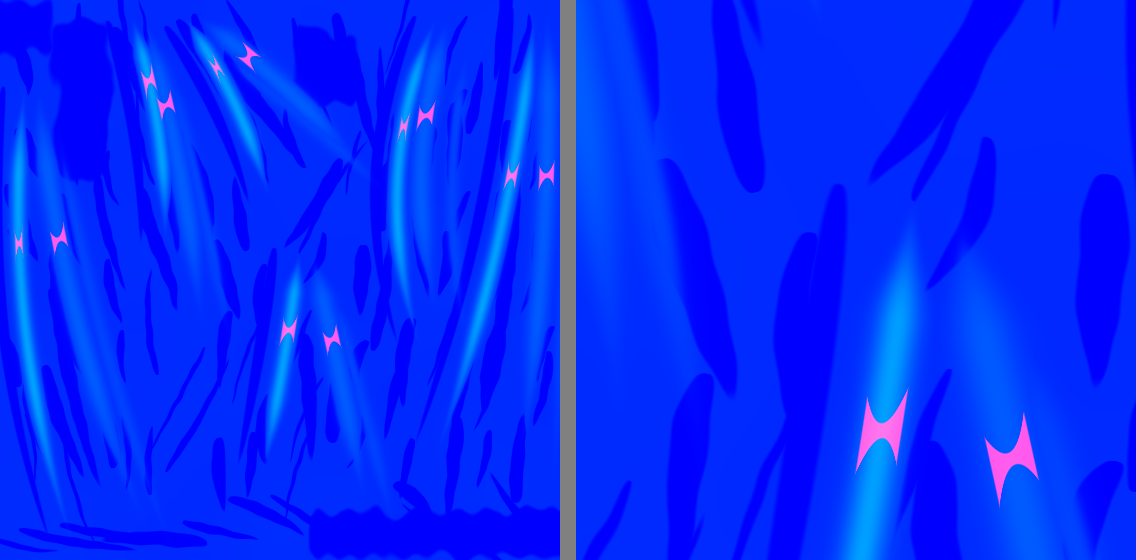
Left, the full canvas; right, a detail of the centre.
Give the GLSL for this texture, as a Shadertoy shader.

```glsl
// Glowing curved blades with pink knots over dark brush strokes on electric blue.

const vec3 DEEP_BLUE = vec3(0.0, 0.0, 1.0);
const vec3 BASE_BLUE = vec3(0.0, 0.165, 1.0);
const vec3 PINK = vec3(1.0, 0.3, 0.93);
const float PI = 3.14159;
const int CLUMPS = 6;

// Clump root (xy) and sideways bend (z); tips of the bright and the soft strand.
const vec3 ROOTS[CLUMPS] = vec3[](
    vec3(0.045, 0.85, -0.045), vec3(0.235, 0.97, 0.017), vec3(0.33, 0.97, 0.015),
    vec3(0.78, 0.97, -0.055), vec3(0.955, 0.98, 0.025), vec3(0.535, 0.55, 0.004));
const vec4 TIPS[CLUMPS] = vec4[](
    vec4(0.13, 0.03, 0.26, 0.06), vec4(0.295, 0.57, 0.36, 0.42),
    vec4(0.48, 0.65, 0.64, 0.71), vec4(0.75, 0.38, 0.78, 0.44),
    vec4(0.78, 0.19, 0.93, 0.18), vec4(0.47, 0.16, 0.65, 0.11));
// Broad painted patches: centre (xy) and half size (zw).
const vec4 PATCHES[4] = vec4[](
    vec4(0.145, 0.82, 0.05, 0.14), vec4(0.03, 0.95, 0.06, 0.05),
    vec4(0.78, 0.045, 0.23, 0.04), vec4(0.585, 0.88, 0.055, 0.065));

vec2 hash2(vec2 p) {
    vec3 q = fract(p.xyx * vec3(0.1031, 0.103, 0.0973));
    q += dot(q, q.yzx + 33.33);
    return fract((q.xx + q.yz) * q.zy);
}

float gradAt(vec2 cell, vec2 f, vec2 corner) {
    float a = 2.0 * PI * hash2(cell + corner).x;
    return dot(vec2(cos(a), sin(a)), f - corner);
}

float gradientNoise(vec2 p) {
    vec2 i = floor(p), f = p - i;
    vec2 u = f * f * f * (f * (f * 6.0 - 15.0) + 10.0);
    vec2 e = vec2(1.0, 0.0);
    return mix(mix(gradAt(i, f, e.yy), gradAt(i, f, e.xy), u.x),
               mix(gradAt(i, f, e.yx), gradAt(i, f, e.xx), u.x), u.y);
}

// Position along a bowed line (x, 0 to 1) and signed distance beside it (y).
vec2 strandCoord(vec2 p, vec2 a, vec2 b, float bend) {
    float len = length(b - a);
    vec2 dir = (b - a) / len;
    float t = dot(p - a, dir) / len;
    float k = clamp(t, 0.0, 1.0);
    return vec2(t, dot(p - a, vec2(-dir.y, dir.x)) - bend * 4.0 * k * (1.0 - k));
}

// Blunt start, long pointed end.
float taper(float t) {
    t = clamp(t, 0.0, 1.0);
    return 1.6 * pow(t, 0.35) * pow(1.0 - t, 0.7);
}

float blade(vec2 c, float width, float soft) {
    float w = taper(c.x);
    return smoothstep(soft, -soft, abs(c.y) - width * w) * smoothstep(0.0, 0.25, w);
}

float glowStrand(vec2 c, float width) {
    float ends = smoothstep(0.0, 0.2, c.x) * smoothstep(1.02, 0.65, c.x);
    float w = width * (0.2 + 0.8 * ends);
    return ends * exp(-c.y * c.y / (w * w));
}

// Small bow tie with four pointed corners.
float knot(vec2 q, vec2 size, float px) {
    q.y += 0.4 * q.x;
    float x = q.x / size.x;
    float d = max(abs(q.x) - size.x, abs(q.y) - size.y * (0.2 + 0.8 * x * x));
    return smoothstep(px, -px, d);
}

// Lean of the brush strokes, measured from straight down.
float strokeLean(vec2 p) {
    vec2 top = p - vec2(0.54, 0.86), fan = p - vec2(0.36, 0.28), arm = p - vec2(0.54, 0.62);
    float lean = mix(0.25, -0.2, smoothstep(0.35, 0.6, p.x));
    lean += 0.75 * exp(-dot(top, top) / 0.02) - 0.7 * exp(-dot(fan, fan) / 0.016);
    lean -= 0.6 * exp(-dot(arm, arm) / 0.006);
    return lean + 1.2 * smoothstep(0.15, 0.06, p.y);
}

float brushStrokes(vec2 p) {
    float ink = 0.0;
    for (int j = 0; j < 9; j++)
    for (int i = 0; i < 12; i++) {
        vec2 id = vec2(i, j);
        vec2 r = hash2(id + 3.7), s = hash2(id + 41.3);
        vec2 mid = (id + 0.1 + 0.8 * r) / vec2(12.0, 9.0);
        float lean = strokeLean(mid) + 0.3 * (s.x - 0.5);
        vec2 arm = vec2(sin(lean), -cos(lean)) * mix(0.045, 0.12, s.y);
        arm *= sign(r.x - 0.3);
        vec2 c = strandCoord(p, mid - arm, mid + arm, 0.025 * (r.y - 0.5));
        ink = max(ink, blade(c, mix(0.004, 0.018, s.x), 0.0013));
    }
    return ink;
}

float paintedPatches(vec2 p) {
    float ink = 0.0;
    for (int i = 0; i < 4; i++) {
        vec2 q = abs(p - PATCHES[i].xy) - PATCHES[i].zw + 0.02;
        float d = length(max(q, 0.0)) + min(max(q.x, q.y), 0.0) - 0.02;
        d += 0.03 * gradientNoise(p * vec2(26.0, 9.0));
        ink = max(ink, smoothstep(0.005, -0.005, d));
    }
    return ink;
}

void mainImage(out vec4 fragColor, in vec2 fragCoord) {
    vec2 uv = fragCoord / iResolution.xy;
    float px = 1.0 / iResolution.y;
    vec2 wobble = vec2(gradientNoise(uv * 30.0), gradientNoise(uv * 30.0 + 50.0));
    vec2 p = uv + 0.004 * wobble;
    float ink = max(brushStrokes(p), paintedPatches(p));
    float glow = 0.0, knots = 0.0;

    // Each clump: lit strands, a dark wedge between, a dark outer edge.
    for (int i = 0; i < CLUMPS; i++) {
        vec2 root = ROOTS[i].xy, tipA = TIPS[i].xy, tipB = TIPS[i].zw;
        float bend = ROOTS[i].z;
        vec2 r = hash2(vec2(i, 7)), aside = vec2(0.055, -0.06);
        vec2 a = strandCoord(uv, root, tipA, bend);
        vec2 b = strandCoord(uv, root + vec2(0.022, 0.0), tipB, bend * 0.7);
        vec2 faint = strandCoord(uv, root + aside, tipB + aside, bend * 0.5);
        glow = max(glow, max(0.46 * glowStrand(a, 0.0125), 0.19 * glowStrand(b, 0.018)));
        glow = max(glow, 0.09 * glowStrand(faint, 0.013));

        vec2 tip = mix(tipA, tipB, 0.5);
        vec2 wedge = strandCoord(p, mix(root, tip, 0.35), mix(root, tip, 0.9), bend * 0.4);
        ink = max(ink, blade(wedge, 0.017, 0.0015));
        ink = max(ink, blade(a + vec2(0.0, 0.036 + 0.01 * r.x), 0.013, 0.002));

        float at = 0.28 + 0.1 * r.y;
        vec2 qa = vec2(a.y, (a.x - at) * length(tipA - root));
        vec2 qb = vec2(b.y, (b.x - at) * length(tipB - root));
        knots = max(knots, knot(qa, vec2(mix(0.004, 0.012, r.x), 0.023), px));
        knots = max(knots, knot(qb, vec2(0.013, 0.021), px));
    }

    // Light pushes the ink aside, knots sit on top.
    ink *= 1.0 - smoothstep(0.03, 0.09, glow);
    vec3 base = BASE_BLUE + vec3(0.0, 0.02 * gradientNoise(uv * 5.0), 0.0);
    vec3 col = mix(base, DEEP_BLUE, ink) + vec3(0.0, glow, 0.0);
    col = mix(col, PINK + vec3(0.0, 0.35 * glow, 0.0), knots);
    fragColor = vec4(col, 1.0);
}
```
